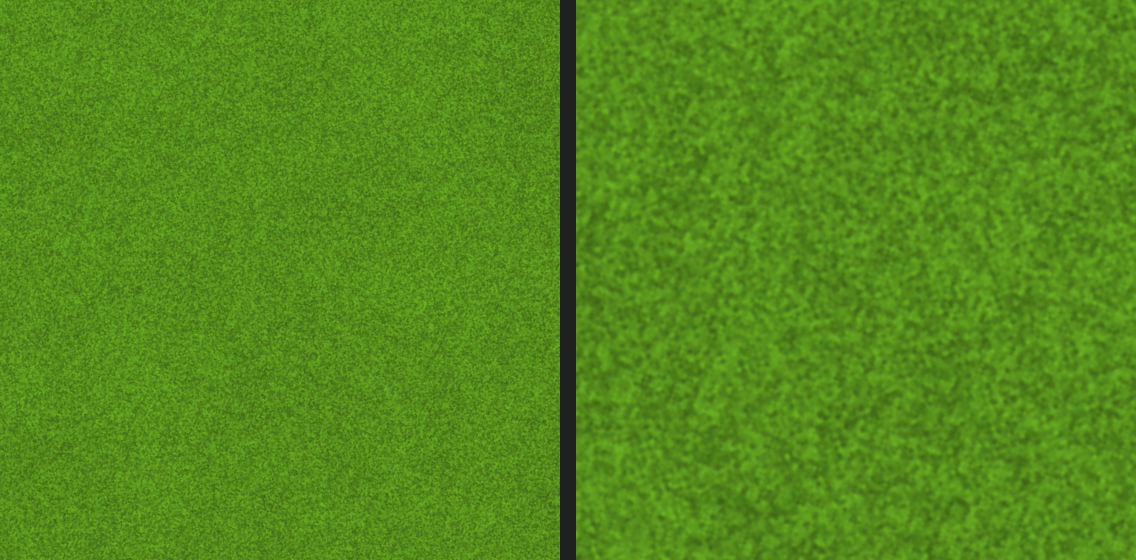
Left: the whole. Right: its middle third, enlarged.
A three.js fragment shader for this texture:

```glsl
// Fine green turf: soft, directionless grains of light and dark green.
// Four octaves of rotated value noise, from tiny grains to faint broad
// patches, are summed around zero and scale the brightness of one base green.

#define TURF_GREEN vec3(0.335, 0.551, 0.107)
#define GRAIN_CELLS 290.0
#define GRAIN_CONTRAST 0.35
#define SPECK_CELLS 430.0
#define SPECK_CONTRAST 0.21
#define CLUMP_CELLS 64.0
#define CLUMP_CONTRAST 0.08
#define PATCH_CELLS 9.0
#define PATCH_CONTRAST 0.05

varying vec2 vUv;

// Uniform random value from 0 to 1 for a lattice point
float hash(vec2 cell) {
  vec3 p = fract(vec3(cell.xyx) * 0.1031);
  p += dot(p, p.yzx + 33.33);
  return fract((p.x + p.y) * p.z);
}

// Smooth value noise centred on zero, from -0.5 to 0.5
float valueNoise(vec2 p) {
  vec2 cell = floor(p);
  vec2 blend = smoothstep(0.0, 1.0, fract(p));
  float bottom = mix(hash(cell), hash(cell + vec2(1.0, 0.0)), blend.x);
  float top = mix(hash(cell + vec2(0.0, 1.0)), hash(cell + 1.0), blend.x);
  return mix(bottom, top, blend.y) - 0.5;
}

// Noise on a turned lattice, so that the layers never line up
float turnedNoise(vec2 uv, float cells, float angle) {
  float c = cos(angle);
  float s = sin(angle);
  return valueNoise(mat2(c, s, -s, c) * uv * cells + 700.0);
}

void main() {
  // Fine grains carry most of the contrast
  float shade = 1.0;
  shade += GRAIN_CONTRAST * turnedNoise(vUv, GRAIN_CELLS, 0.45);
  shade += SPECK_CONTRAST * turnedNoise(vUv, SPECK_CELLS, 1.1);

  // Faint larger variations
  shade += CLUMP_CONTRAST * turnedNoise(vUv, CLUMP_CELLS, 0.8);
  shade += PATCH_CONTRAST * turnedNoise(vUv, PATCH_CELLS, 0.3);

  gl_FragColor = vec4(TURF_GREEN * shade, 1.0);
}
```
